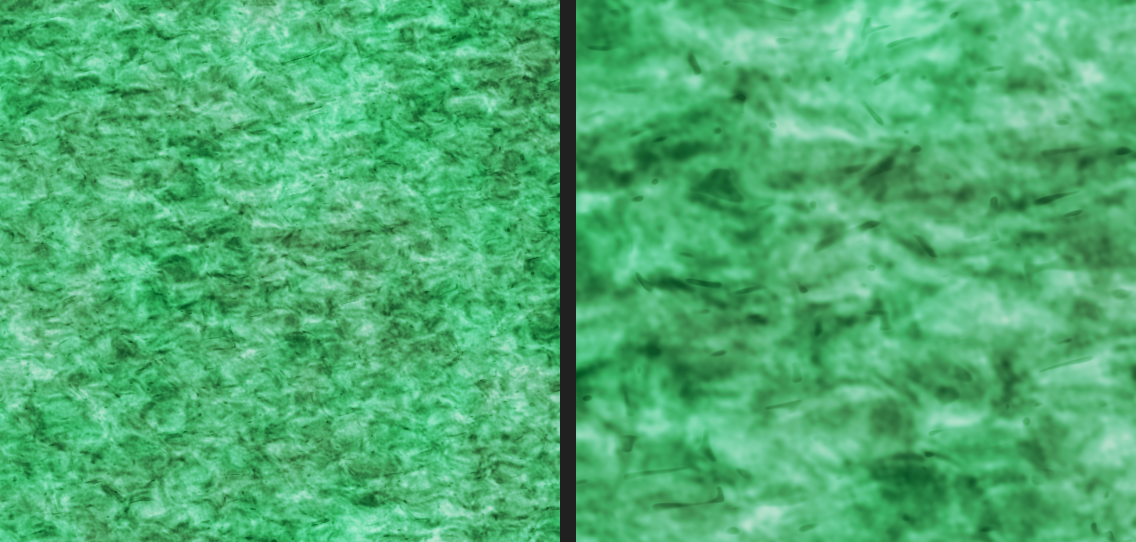
Left: the whole. Right: its middle third, enlarged.
Reproduce this texture procedurally as a WebGL 1 fragment shader.

```glsl
precision highp float;
// Mottled green felt: soft clumps, faint horizontal streaks and small dark specks.
uniform vec2 u_resolution;

#define CONTRAST 1.0
#define BRIGHTNESS 0.02
#define PATCH 0.32
#define CLUMP 0.56
#define FINE 0.42
#define GRAIN 0.22
#define STREAK 0.50
#define SPECK 1.3
#define WARP 0.006
#define OLIVE 0.035

float hash(vec2 p) {
  vec3 q = fract(vec3(p.xyx) * 0.1031);
  q += dot(q, q.yzx + 33.33);
  return fract((q.x + q.y) * q.z);
}

// Value noise scaled to zero mean and unit variance
float noise(vec2 p) {
  vec2 i = floor(p), f = fract(p);
  f = f * f * (3.0 - 2.0 * f);
  float low = mix(hash(i), hash(i + vec2(1.0, 0.0)), f.x);
  float high = mix(hash(i + vec2(0.0, 1.0)), hash(i + 1.0), f.x);
  return (mix(low, high, f.y) - 0.5) / 0.2145;
}

// One noise layer, tilted so that the lattices never line up
float layer(vec2 p, vec2 cells, float tilt, float seed) {
  float c = cos(tilt), s = sin(tilt);
  return noise(mat2(c, s, -s, c) * p * cells.x * vec2(1.0, cells.y / cells.x) + seed);
}

vec3 blend(vec3 below, vec3 above, float start, float end, float tone) {
  return mix(below, above, clamp((tone - start) / (end - start), 0.0, 1.0));
}

// Colour ramp over a tone that is roughly normally distributed
vec3 feltColor(float tone) {
  vec3 c = vec3(0.05, 0.33, 0.15);
  c = blend(c, vec3(0.15, 0.48, 0.25), -3.2, -1.96, tone);
  c = blend(c, vec3(0.22, 0.60, 0.33), -1.96, -1.10, tone);
  c = blend(c, vec3(0.25, 0.69, 0.40), -1.10, -0.41, tone);
  c = blend(c, vec3(0.33, 0.74, 0.49), -0.41, 0.23, tone);
  c = blend(c, vec3(0.39, 0.79, 0.58), 0.23, 0.92, tone);
  c = blend(c, vec3(0.50, 0.84, 0.68), 0.92, 1.70, tone);
  return blend(c, vec3(0.69, 0.90, 0.80), 1.70, 3.0, tone);
}

void main() {
  vec2 uv = gl_FragCoord.xy / u_resolution;
  vec2 p = gl_FragCoord.xy / u_resolution.y;

  // Bend the fibres a little
  vec2 bend = vec2(layer(p, vec2(24.0, 34.0), 0.4, 11.0),
                   layer(p, vec2(24.0, 34.0), -0.5, 47.0));
  vec2 q = p + WARP * bend * vec2(1.0, 0.6);

  // Broad patches down to single grains
  float tone = PATCH * 0.8 * layer(p, vec2(4.0, 5.0), 0.3, 5.0);
  tone += PATCH * layer(q, vec2(10.0, 15.0), -0.15, 23.0);
  tone += 0.42 * layer(q, vec2(27.0, 44.0), 0.12, 61.0);
  tone += CLUMP * layer(q, vec2(58.0, 88.0), -0.10, 83.0);
  tone += FINE * layer(q, vec2(118.0, 165.0), 0.25, 107.0);
  tone += GRAIN * layer(p, vec2(230.0, 250.0), 0.5, 131.0);

  // Horizontal streaks fade in and out
  float streakArea = smoothstep(-0.8, 1.4, layer(p, vec2(3.5, 6.0), 0.2, 151.0));
  tone += STREAK * streakArea * layer(q, vec2(17.0, 95.0), -0.04, 173.0);

  // Sparse dark specks
  float speck = layer(q, vec2(78.0, 120.0), -0.2, 197.0);
  tone -= SPECK * smoothstep(1.45, 2.15, speck);

  // Lighter middle, darker side edges
  float side = abs(uv.x - 0.48) * 2.0;
  tone += 0.16 - 0.42 * side * side;

  vec3 color = feltColor(tone * CONTRAST + BRIGHTNESS);

  // Duller, warmer areas beside fresher ones
  float hue = 0.6 * layer(p, vec2(5.0, 6.0), -0.3, 211.0)
            + 0.5 * layer(q, vec2(18.0, 26.0), 0.2, 233.0);
  color += OLIVE * hue * vec3(1.0, -0.35, 0.2);
  gl_FragColor = vec4(clamp(color, 0.0, 1.0), 1.0);
}
```
